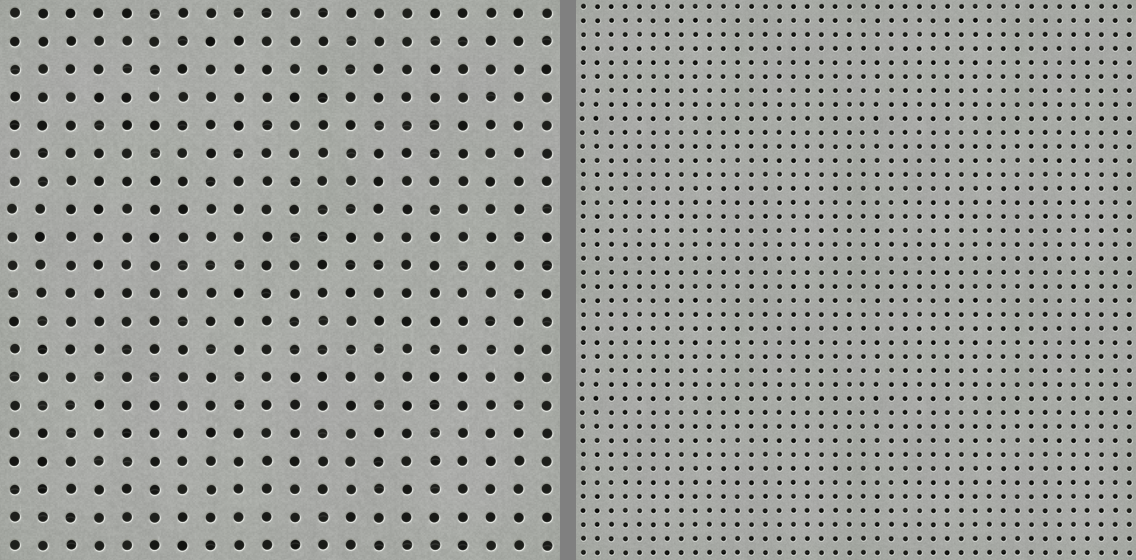
Left, the tile; right, the same tile 2 across and 2 down.
Write a Shadertoy shader that draws this texture.

```glsl
// Perforated grey metal sheet: a 20 by 20 grid of slightly misplaced round
// holes with a pressed rim, lit from the lower right. The sheet carries
// wrapped value noise for grain and faint stains, plus a few pale scuffs.

float hash(vec2 p) {
    return fract(sin(dot(p, vec2(127.1, 311.7))) * 43758.545);
}

// Value noise that wraps after a whole number of lattice cells
float noise(vec2 uv, vec2 period) {
    vec2 p = uv * period, i = floor(p), f = fract(p);
    f = f * f * (3.0 - 2.0 * f);
    vec2 a = mod(i, period), b = mod(i + 1.0, period);
    return mix(mix(hash(a), hash(vec2(b.x, a.y)), f.x),
               mix(hash(vec2(a.x, b.y)), hash(b), f.x), f.y);
}

// Painted metal: broad stains, upright streaks and fine grain
vec3 sheetColor(vec2 uv) {
    float stain = noise(uv, vec2(5.0)) + 0.6 * noise(uv, vec2(13.0, 9.0)) - 0.8;
    float streak = noise(uv, vec2(34.0, 6.0)) - 0.5;
    float grain = noise(uv, vec2(384.0)) + 0.6 * noise(uv, vec2(170.0)) - 0.8;
    vec3 tint = vec3(0.004, -0.002, 0.006) * (noise(uv, vec2(7.0)) * 2.0 - 1.0);
    return vec3(0.660, 0.668, 0.652) + tint
         + 0.022 * stain + 0.014 * streak + 0.045 * grain;
}

void mainImage(out vec4 fragColor, in vec2 fragCoord) {
    vec2 uv = fragCoord / iResolution.xy;
    vec2 grid = uv * 20.0, id = floor(grid);
    float soft = max(0.028, 15.0 / iResolution.y);

    // Hole centre: small random offset, and a slipped group at the left
    vec2 jitter = vec2(hash(id + 3.7), hash(id + 9.2)) - 0.5;
    vec2 center = vec2(0.53, 0.53) + 0.045 * jitter;
    center.x -= 0.09 * step(id.x, 1.0) * step(id.y, 12.0) * smoothstep(6.0, 12.0, id.y);
    vec2 p = fract(grid) - center;
    float radius = 0.172 + 0.008 * (hash(id + 5.1) - 0.5);
    float d = length(p) - radius;
    float facing = dot(p / max(length(p), 0.001), vec2(0.45, -0.89));

    vec3 color = sheetColor(uv);

    // Pale scuffs beside a few holes
    vec2 s = p - vec2(0.18, 0.22) - 0.12 * jitter;
    s.x += 0.3 * s.y * (hash(id + 2.3) - 0.5);
    float scuff = exp(-dot(s * s, vec2(1800.0, 130.0))) * step(0.9, hash(id + 6.4));
    color += 0.13 * scuff * noise(uv, vec2(240.0));

    // Pressed rim: shade on the upper left, bright crescent on the lower right
    float rim = exp(-pow((d - 0.026) / 0.024, 2.0));
    float halo = exp(-pow((d - 0.035) / 0.05, 2.0));
    color = mix(color, vec3(0.49, 0.50, 0.45), 0.6 * rim * smoothstep(0.0, 0.9, -facing));
    color += 0.05 * halo * smoothstep(-0.5, 0.5, facing);
    color = mix(color, vec3(0.91, 0.92, 0.90),
                rim * (0.12 + 0.83 * smoothstep(-0.3, 0.75, facing)));

    // Dark inside, with a dim curved glint in some holes
    vec3 inside = vec3(0.110, 0.114, 0.100) * mix(0.55, 1.1, sqrt(hash(id + 1.9)));
    float arc = p.y - 0.03 - 0.05 * jitter.y + 2.0 * p.x * p.x;
    inside += 0.09 * exp(-pow(arc / 0.03, 2.0)) * step(0.72, hash(id + 8.8));
    inside += 0.035 * smoothstep(-0.07, 0.0, d) * smoothstep(0.0, 1.0, facing);
    color = mix(inside, color, smoothstep(-soft, soft, d));

    fragColor = vec4(color, 1.0);
}
```
